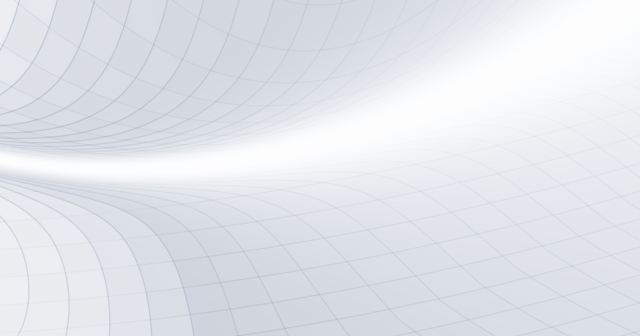
Write a WebGL 2 fragment shader that draws this background.

```glsl
#version 300 es
precision highp float;
// A pale curved ridge of light between two warped, panelled surfaces.
// Each surface is a field whose whole numbers mark panel edges; fine crossing
// contours and a glow that widens to the right complete the sweep.
uniform vec2 u_resolution;
out vec4 fragColor;

const float PI = 3.14159265;
const vec3 SHADE = vec3(0.812, 0.830, 0.868);
const vec3 PANEL = vec3(0.945, 0.952, 0.960);
const vec3 LIGHT = vec3(0.992, 0.994, 0.997);
const vec3 INK = vec3(0.60, 0.64, 0.71);

// Height of the bright ridge.
float ridgeHeight(float x) {
    return 0.525 + x * (-0.312 + x * (0.841 - 0.044 * x));
}

// Rounded ramp that starts to rise at an edge.
float softRamp(float x, float edge) {
    float t = x - edge;
    return 0.5 * (t + sqrt(t * t + 0.01));
}

// Thin contour at each whole number, hidden where contours crowd together.
float contour(float value, float halfWidth) {
    float slope = max(length(vec2(dFdx(value), dFdy(value))), 1e-5);
    float pixel = 1.0 / u_resolution.y;
    float dist = abs(fract(value - 0.5) - 0.5) / slope * pixel;
    float ink = 1.0 - smoothstep(max(halfWidth - pixel, 0.0), halfWidth + pixel, dist);
    return ink * (1.0 - smoothstep(0.25, 0.8, slope));
}

// Floor with a smoothed step.
float panelIndex(float value) {
    float w = clamp(fwidth(value), 1e-4, 1.0);
    return floor(value) + smoothstep(1.0 - w, 1.0, fract(value));
}

// Soft alternating tiles between two contour fields.
float tiles(float a, float b) {
    return clamp(5.0 * sin(PI * a) * sin(PI * b), -1.0, 1.0);
}

// Panel edges above the ridge.
float upperPanels(float x, float rise) {
    return 1.5 * pow(rise / 0.47, -0.78) + 17.45 * x;
}

// Hanging arcs that cross the upper panels.
float upperArcs(float x, float rise) {
    float offset = (x - 0.56) / 0.3125;
    return -2.54 * log(rise / (0.396 * (1.0 + offset * offset)));
}

// Panel edges below the ridge, curling at the left and fanning at the right.
float lowerPanels(vec2 p, float fall) {
    float q = fall / 0.495;
    float nearRidge = 0.6 / q - 0.6 + 0.25 * pow(min(q, 1.2), 2.0);
    float curl = (0.9 * q * q * q - 0.55 * q) * exp(-8.5 * p.x);
    float across = 16.0 * p.x - 7.0 * softRamp(p.x, 0.42);
    float fan = 13.0 * max(softRamp(p.x, 0.20) - 0.012, 0.0) * p.y;
    return nearRidge + curl + across + fan;
}

// Rising contours that cross the lower panels.
float lowerArcs(vec2 p) {
    return (p.y - p.x * (0.12 + 0.22 * p.x)) / 0.083 + 0.9;
}

// Tight core plus a wide halo, each fading with distance.
float ridgeGlow(float dist, float coreWidth, float haloWidth) {
    float core = exp(-pow(dist / coreWidth, 2.0));
    return 1.0 - (1.0 - core) * (1.0 - exp(-dist / haloWidth));
}

void main() {
    vec2 p = gl_FragCoord.xy / u_resolution;
    float height = p.y - ridgeHeight(p.x);
    float rise = max(height, 0.006);
    float fall = max(-height, 0.006);
    float above = smoothstep(-0.004, 0.004, height);
    float x2 = p.x * p.x;

    // Upper surface: light panels at the left, darkening to the right.
    float edgeU = upperPanels(p.x, rise);
    float arcU = upperArcs(p.x, rise);
    float leftFade = 1.0 - smoothstep(0.1, 0.75, p.x);
    float litU = 0.8 * exp(-0.3 * max(panelIndex(edgeU) - 1.0, 0.0));
    vec3 upper = mix(SHADE, PANEL, litU);
    upper += 0.006 * leftFade * tiles(edgeU, arcU);
    float inkU = contour(edgeU, 0.0012) * mix(0.12, 0.36, leftFade);
    inkU += contour(arcU, 0.0010) * 0.16;
    upper = mix(upper, INK, inkU);

    // Lower surface: pale curled panels, then a dim fanned net.
    float edgeL = lowerPanels(p, fall);
    float arcL = lowerArcs(p);
    float stepL = clamp(panelIndex(edgeL) / 5.0, 0.0, 1.0);
    vec3 lower = mix(SHADE, PANEL, 0.85 * (1.0 - stepL * stepL));
    lower += 0.003 * tiles(edgeL, arcL);
    float netFade = smoothstep(0.15, 0.4, p.x);
    float inkL = contour(edgeL, 0.0012) * 0.30;
    inkL += contour(arcL, 0.0011) * mix(0.07, 0.30, netFade);
    lower = mix(lower, INK, inkL);

    // Light spreads further below the ridge than above it.
    float haloWidth = 0.03 + x2 * mix(0.75, 0.40, above);
    float glow = ridgeGlow(abs(height), 0.025 + 0.17 * x2, haloWidth);
    vec3 color = mix(mix(lower, upper, above), LIGHT, glow);
    fragColor = vec4(clamp(color, 0.0, 1.0), 1.0);
}
```
